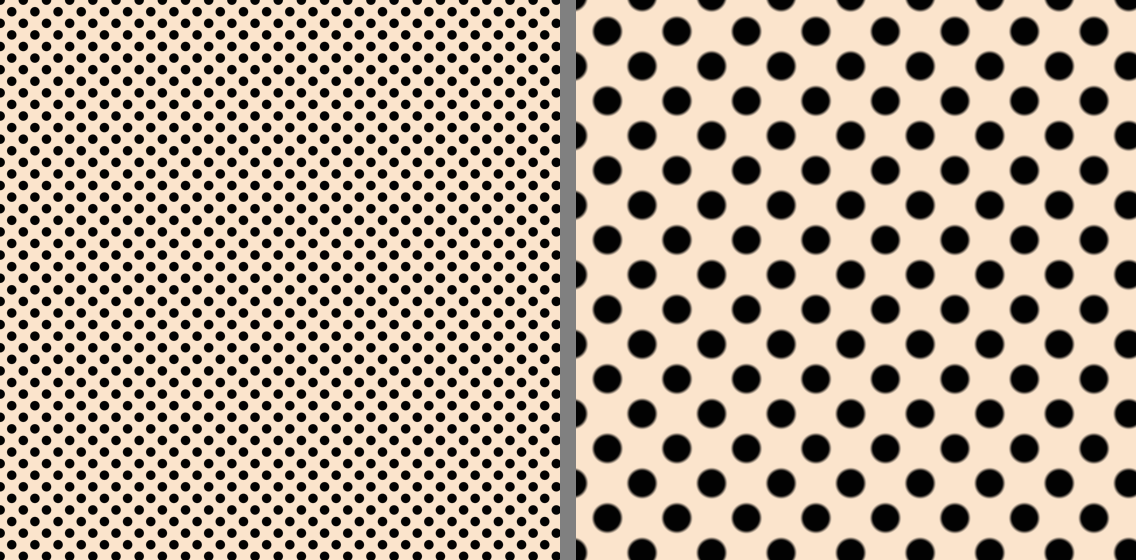
Left: the whole. Right: its middle third, enlarged.
Reproduce this pattern procedurally as a three.js fragment shader.

```glsl
// Black polka dots in staggered rows on a cream ground.
varying vec2 vUv;

// Distance to the nearest dot centre of a unit square lattice.
float latticeDistance(vec2 p) {
  return length(fract(p + 0.5) - 0.5);
}

void main() {
  // Lattice measured from the upper left corner, just over 24 repeats each way.
  vec2 cell = vec2(vUv.x, 1.0 - vUv.y) * 24.165 - 0.006;

  // Two lattices, the second shifted by half a repeat.
  float fromCentre = min(latticeDistance(cell), latticeDistance(cell + 0.5));
  float dotMask = 1.0 - smoothstep(-0.032, 0.032, fromCentre - 0.204);

  vec3 cream = vec3(0.984, 0.894, 0.800);
  vec3 black = vec3(0.006);
  gl_FragColor = vec4(mix(cream, black, dotMask), 1.0);
}
```
